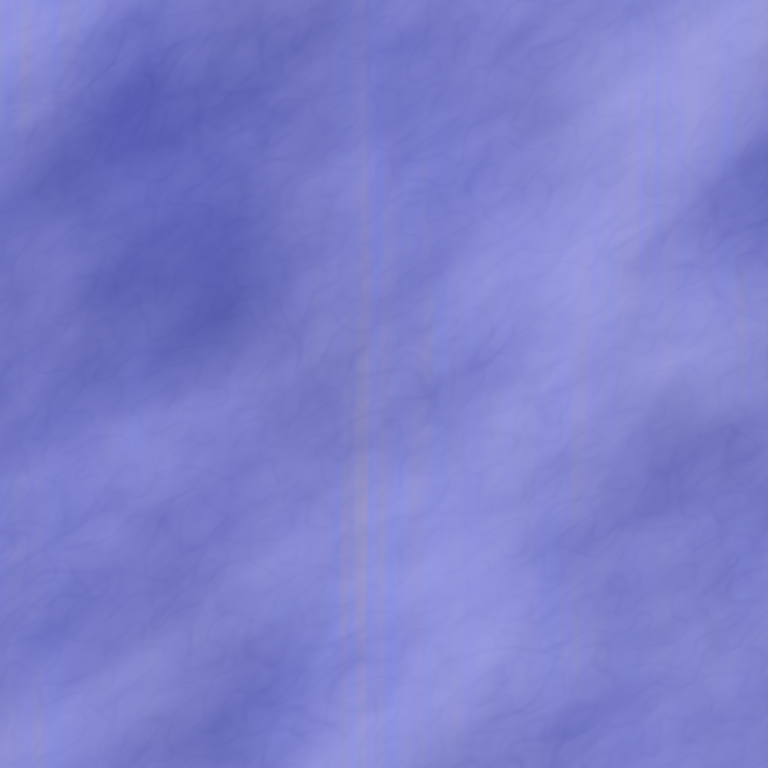
Write a three.js fragment shader that draws this texture.

```glsl
// Soft periwinkle clouds with diagonal wisps and faint vertical streaks.
varying vec2 vUv;

vec2 hashGradient(vec2 cell) {
  float h = fract(sin(dot(cell, vec2(127.1, 311.7))) * 43758.55);
  return vec2(cos(6.2832 * h), sin(6.2832 * h));
}

float gradientNoise(vec2 p) {
  vec2 i = floor(p), f = fract(p);
  vec2 u = f * f * f * (f * (f * 6.0 - 15.0) + 10.0);
  float a = dot(hashGradient(i), f);
  float b = dot(hashGradient(i + vec2(1.0, 0.0)), f - vec2(1.0, 0.0));
  float c = dot(hashGradient(i + vec2(0.0, 1.0)), f - vec2(0.0, 1.0));
  float d = dot(hashGradient(i + 1.0), f - 1.0);
  return mix(mix(a, b, u.x), mix(c, d, u.x), u.y);
}

float fbm(vec2 p) {
  float sum = 0.0, amplitude = 1.0;
  for (int i = 0; i < 5; i++) {
    sum += amplitude * gradientNoise(p);
    p = mat2(0.96, 0.28, -0.28, 0.96) * p * 2.03 + 7.3;
    amplitude *= 0.46;
  }
  return sum;
}

// Thin curved creases along the zero lines of warped noise
float creases(vec2 p) {
  p += 0.55 * vec2(gradientNoise(p * 0.8 + 3.1), gradientNoise(p * 0.8 + 19.7));
  return 1.0 - smoothstep(0.0, 0.16, abs(gradientNoise(p)));
}

float bump(vec2 p, vec2 center, vec2 radius) {
  vec2 d = (p - center) / radius;
  return exp(-dot(d, d));
}

// Broad light and shade
float cloudTone(vec2 p, vec2 slanted) {
  float bandOffset = (p.x - 0.52 - 0.45 * (p.y - 0.1)) / 0.19;
  float tone = 0.58 + 0.23 * exp(-bandOffset * bandOffset);
  tone -= 0.40 * bump(p, vec2(0.20, 0.78), vec2(0.21, 0.20));
  tone -= 0.16 * bump(p, vec2(0.32, 0.64), vec2(0.14, 0.14));
  tone -= 0.28 * bump(p, vec2(1.02, 0.76), vec2(0.10, 0.10));
  tone -= 0.16 * bump(p, vec2(0.78, 0.17), vec2(0.16, 0.20));
  tone -= 0.18 * bump(p, vec2(0.24, 0.02), vec2(0.14, 0.06));
  tone += 0.22 * bump(p, vec2(0.0, 0.97), vec2(0.09, 0.13));
  tone += 0.16 * bump(p, vec2(0.06, 0.08), vec2(0.10, 0.10));
  return tone + 0.36 * fbm(slanted * vec2(2.6, 5.2) + vec2(4.7, 1.9));
}

// Long upright fibres: positive is rosy grey, negative is pure blue
float streaks(vec2 p) {
  float x = p.x + 0.004 * gradientNoise(p * vec2(3.0, 2.0));
  return gradientNoise(vec2(x * 48.0, p.y * 1.3 + 5.0))
       + 0.8 * gradientNoise(vec2(x * 110.0 + 9.0, p.y * 2.2));
}

void main() {
  vec2 p = vUv;
  vec2 slanted = mat2(0.77, -0.64, 0.64, 0.77) * p;
  float tone = cloudTone(p, slanted);

  // Fine wisps and creases, leaning up to the right
  tone += 0.09 * fbm(slanted * vec2(11.0, 24.0) + 31.0);
  float creaseMask = smoothstep(-0.3, 0.4, gradientNoise(p * 5.0 + 13.0));
  tone -= 0.055 * creaseMask * creases(slanted * vec2(11.0, 19.0));
  tone -= 0.035 * creases(slanted * vec2(21.0, 33.0) + 40.0);

  // Streaks gather in the pale areas, at the sides and along a central seam
  float patches = smoothstep(-0.25, 0.45, gradientNoise(p * vec2(5.0, 2.5) + 22.0));
  float seam = exp(-pow((p.x - 0.475) / 0.022, 2.0));
  float sides = smoothstep(0.40, 0.50, abs(p.x - 0.5));
  float streakMask = smoothstep(0.4, 0.8, tone) * (0.2 + 0.8 * patches + 0.4 * sides)
                   + 0.9 * seam;
  float streak = streaks(p) * streakMask;
  tone += 0.04 * seam;

  // Shade to light, with a gentle shoulder at both ends
  tone = mix(tone, smoothstep(0.0, 1.0, tone), 0.3);
  vec3 color = mix(vec3(0.33, 0.35, 0.68), vec3(0.60, 0.61, 0.88), clamp(tone, 0.0, 1.08));
  color += streak * vec3(0.035, 0.012, -0.055);

  // Slight greying drifts through the cloud
  float grey = fbm(p * vec2(4.0, 3.0) + 51.0);
  color += grey * vec3(0.008, 0.006, -0.022);

  gl_FragColor = vec4(color, 1.0);
}
```
